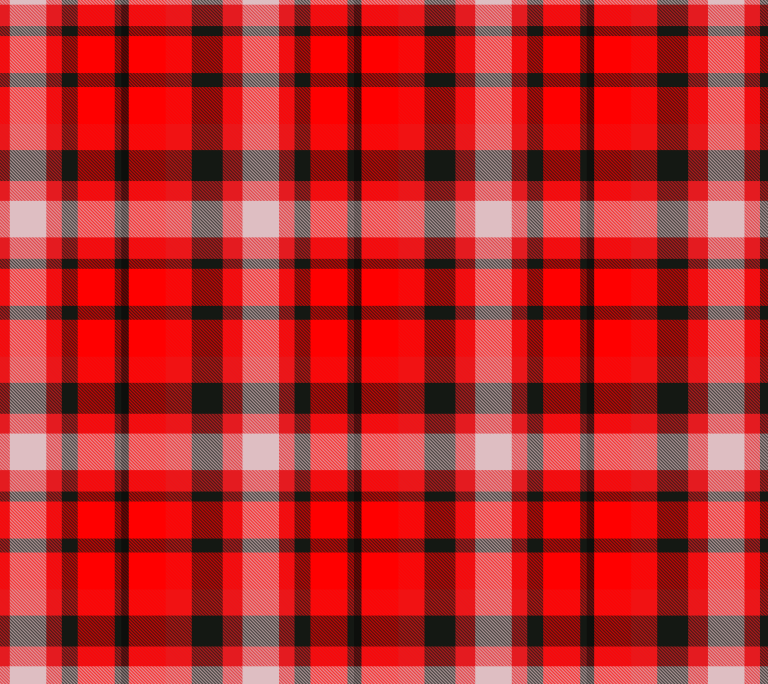
This pattern is drawn by a WebGL 2 fragment shader. Its source:

```glsl
#version 300 es
precision highp float;
// Red tartan of pale, crimson, scarlet and black bands, woven as a fine twill.
// One band sequence colours both warp and weft; a soft, box-filtered diagonal
// square wave decides how much of each thread shows.

#define REPEATS 3.3                  // setts across the canvas width
#define ORIGIN vec2(0.042, 0.863)    // first pale band, from the top left
#define TWILL_LINES 72.0             // diagonals per sett
#define TWILL_CONTRAST 0.42          // 0 blends the threads evenly
#define WARP_GUARD 0.2235            // start of the first black warp band
#define WEFT_GUARD 0.249             // the same band is thinner in the weft
#define OVERCHECK_SHADE 0.6          // darkening of the doubled warp line

uniform vec2 u_resolution;
out vec4 outColor;

const vec3 PALE    = vec3(0.870, 0.745, 0.760);
const vec3 CRIMSON = vec3(0.895, 0.105, 0.125);
const vec3 SCARLET = vec3(1.000, 0.000, 0.000);
const vec3 MID_RED = vec3(0.945, 0.070, 0.075);
const vec3 BLACK   = vec3(0.080, 0.095, 0.075);

// Smooth step one pixel wide at a band edge.
float edge(float start, float t, float px) {
    return clamp((t - start) / px + 0.5, 0.0, 1.0);
}

// Thread colour at position t within one sett; the sequence wraps at 1.
vec3 threadColor(float t, float guard, float px) {
    const int BANDS = 10;
    float starts[BANDS] = float[](0.0, 0.157, guard, 0.292, 0.451,
                                  0.511, 0.670, 0.782, 0.915, 1.0);
    vec3 colors[BANDS] = vec3[](PALE, CRIMSON, BLACK, SCARLET, BLACK,
                                SCARLET, MID_RED, BLACK, CRIMSON, PALE);
    vec3 color = CRIMSON;
    for (int i = 0; i < BANDS; i++) {
        color = mix(color, colors[i], edge(starts[i], t, px));
    }
    return color;
}

// Integral of a square wave that is 1 over the first half of each period.
float waveIntegral(float t) {
    return 0.5 * floor(t) + min(fract(t), 0.5);
}

// Share of warp showing, averaged over the filter width.
float twill(float phase, float width) {
    return (waveIntegral(phase + 0.5 * width)
          - waveIntegral(phase - 0.5 * width)) / width;
}

void main() {
    // Sett coordinates, measured right and down from the top left corner.
    float px = REPEATS / u_resolution.x;
    vec2 fromTop = vec2(gl_FragCoord.x, u_resolution.y - gl_FragCoord.y);
    vec2 sett = fromTop * px - ORIGIN;
    vec2 t = fract(sett);

    // Interlace the two thread sets.
    vec3 warp = threadColor(t.x, WARP_GUARD, px);
    vec3 weft = threadColor(t.y, WEFT_GUARD, px);
    float warpOnTop = twill((sett.x - sett.y) * TWILL_LINES,
                            1.2 * px * TWILL_LINES);
    vec3 cloth = mix(weft, warp, mix(0.5, warpOnTop, TWILL_CONTRAST));

    // Deeper line along the right half of the narrow black warp band,
    // fading out where pale weft crosses it.
    float overcheck = edge(0.479, t.x, px) - edge(0.511, t.x, px);
    overcheck *= 1.0 - 0.8 * weft.b;
    cloth *= mix(1.0, OVERCHECK_SHADE, overcheck);

    outColor = vec4(cloth, 1.0);
}
```
